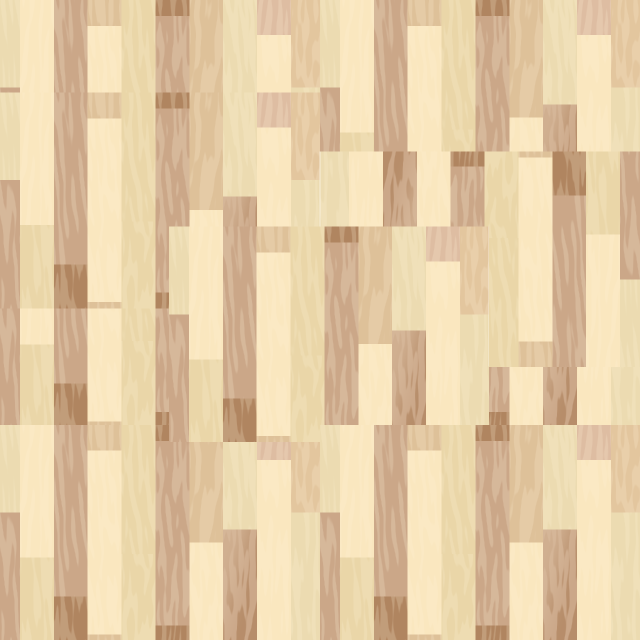
Give the GLSL for this texture, as a three.js fragment shader.

```glsl
// Parquet of narrow pale and brown wood strips, laid as overlapping repeats of one panel.
varying vec2 vUv;

const vec2 PANEL = vec2(0.5, 0.3365);
const float STRIP = 0.0529;
const float FIRST_STRIP = 0.0313;

const vec3 CREAM = vec3(0.98, 0.905, 0.75);
const vec3 STRAW = vec3(0.917, 0.84, 0.66);
const vec3 PALE_STRAW = vec3(0.925, 0.86, 0.695);
const vec3 GOLD = vec3(0.87, 0.755, 0.60);
const vec3 PINK = vec3(0.87, 0.74, 0.635);
const vec3 TAN = vec3(0.795, 0.655, 0.535);
const vec3 DARK = vec3(0.69, 0.52, 0.375);
const vec3 FLECK = vec3(1.0, 0.95, 0.84);
const vec3 SEAM = vec3(0.99, 0.96, 0.90);

float hash(float n) {
  return fract(sin(n * 91.37) * 4758.53);
}

vec2 gradientAt(vec2 cell) {
  float angle = 6.2832 * fract(sin(dot(cell, vec2(127.1, 311.7))) * 4375.85);
  return vec2(cos(angle), sin(angle));
}

float gradientNoise(vec2 p) {
  vec2 i = floor(p), f = p - i;
  vec2 w = f * f * f * (f * (f * 6.0 - 15.0) + 10.0);
  vec2 e = vec2(1.0, 0.0);
  float low = mix(dot(gradientAt(i), f), dot(gradientAt(i + e.xy), f - e.xy), w.x);
  float high = mix(dot(gradientAt(i + e.yx), f - e.yx),
                   dot(gradientAt(i + e.xx), f - e.xx), w.x);
  return mix(low, high, w.y);
}

// Long, slightly leaning flakes of grain, gathered in loose clusters
float grain(vec2 q, float seed) {
  float lean = (hash(seed) - 0.5) * 0.14;
  float wander = 0.003 * gradientNoise(q * vec2(30.0, 24.0) + seed);
  vec2 g = vec2(q.x + lean * q.y + wander, q.y);
  float flakes = gradientNoise(g * vec2(125.0, mix(9.0, 20.0, hash(seed + 4.0))) + seed * 5.7);
  float cluster = gradientNoise(g * vec2(35.0, 8.0) + seed * 3.1);
  return smoothstep(0.02, 0.13, flakes + 0.45 * cluster);
}

// One strip cut at heights a and b into up to three boards
vec3 strip(vec2 q, float v, float column, float a, float b, vec3 top, vec3 middle, vec3 bottom) {
  float board = step(a, v) + step(b, v);
  vec3 base = v < a ? top : (v < b ? middle : bottom);
  return mix(base, FLECK, 0.22 * grain(q, column * 3.0 + board));
}

// Board that darkens toward its lower right, with dark grain
vec3 shadedBoard(vec2 q, float u, float v) {
  float shade = smoothstep(0.3, 1.5, u + v);
  vec3 base = mix(mix(TAN, FLECK, 0.2), TAN, shade);
  return mix(base, DARK, grain(q, 25.0) * mix(0.15, 0.75, shade));
}

// Panel of ten strips; q is measured from its upper left corner
vec3 panel(vec2 q) {
  float x = (q.x - FIRST_STRIP) / STRIP + 1.0;
  float k = clamp(floor(x), 0.0, 9.0);
  float v = q.y / PANEL.y;
  if (k < 0.5) return strip(q, v, k, 0.407, 2.0, PALE_STRAW, TAN, TAN);
  if (k < 1.5) return strip(q, v, k, 0.616, 2.0, CREAM, STRAW, STRAW);
  if (k < 2.5) return strip(q, v, k, 0.798, 2.0, TAN, DARK, DARK);
  if (k < 3.5) return strip(q, v, k, 0.120, 0.973, GOLD, CREAM, GOLD);
  if (k < 4.5) return strip(q, v, k, 0.600, 2.0, STRAW, STRAW, STRAW);
  if (k < 5.5) return strip(q, v, k, 0.074, 0.930, DARK, TAN, DARK);
  if (k < 6.5) return strip(q, v, k, 0.546, 2.0, GOLD, CREAM, CREAM);
  if (k < 7.5) {
    if (v > 0.484) return shadedBoard(q, fract(x), (v - 0.484) / 0.516);
    return strip(q, v, k, 2.0, 3.0, PALE_STRAW, TAN, TAN);
  }
  if (k < 8.5) return strip(q, v, k, 0.163, 2.0, PINK, CREAM, CREAM);
  return strip(q, v, k, 0.407, 2.0, GOLD + 0.02, PALE_STRAW, PALE_STRAW);
}

bool inside(vec2 p, vec2 corner, vec2 size) {
  vec2 q = p - corner;
  return q.x >= 0.0 && q.y >= 0.0 && q.x < size.x && q.y < size.y;
}

float seam(vec2 p, float x, float from, float to) {
  return step(abs(p.x - x), 0.0007) * step(from, p.y) * step(p.y, to);
}

// Two columns of panels, with one turned panel and one shifted panel on top
vec3 floorColor(vec2 p) {
  float side = step(0.5, p.x);
  float upper = p.y < mix(0.1445, 0.237, side) ? 0.0 : 0.1445;
  float middle = side < 0.5 && p.y < 0.4818 ? upper : 0.3307;
  float start = p.y < 0.237 ? upper : (p.y < 0.664 ? middle : 0.664);
  vec2 q = p - vec2(0.5 * side, start);
  vec2 turned = vec2(0.5, 0.237);
  vec2 shifted = vec2(0.264, 0.354);
  if (inside(p, turned, PANEL)) q = turned + PANEL - p;
  if (inside(p, shifted, PANEL) && (side < 0.5 || p.y < 0.664)) q = p - shifted;
  float gap = seam(p, 0.5, 0.237, 0.354) + seam(p, 0.7635, 0.354, 0.573);
  return mix(panel(q), SEAM, 0.75 * gap);
}

void main() {
  // Average four nearby samples to smooth every edge
  vec2 p = vec2(vUv.x, 1.0 - vUv.y);
  vec3 color = vec3(0.0);
  for (int i = 0; i < 4; i++) {
    float n = float(i);
    vec2 offset = vec2(mod(n, 2.0), floor(n / 2.0)) - 0.5;
    color += 0.25 * floorColor(p + offset * 0.001);
  }
  gl_FragColor = vec4(color, 1.0);
}
```
